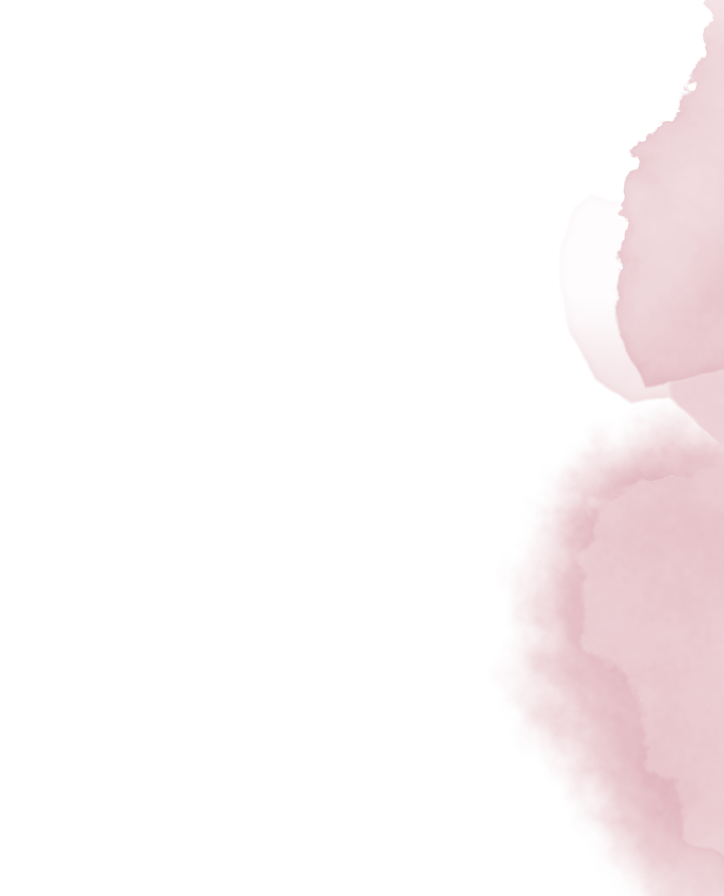
Reproduce this background procedurally as a Shadertoy shader.

```glsl
// Draws soft rose watercolour washes bleeding in from the right of white paper.

const vec3 PAPER = vec3(1.0);
const vec3 ROSE = vec3(0.915, 0.795, 0.815);

// Open outlines, traced from the top down; each wash lies to the right.
const vec2 UPPER_EDGE[9] = vec2[9](
    vec2(0.805, 1.08), vec2(0.783, 0.948), vec2(0.760, 0.896),
    vec2(0.712, 0.837), vec2(0.699, 0.790), vec2(0.682, 0.680),
    vec2(0.690, 0.622), vec2(0.721, 0.563), vec2(0.850, 0.595));
const vec2 BUBBLE_EDGE[9] = vec2[9](
    vec2(0.685, 0.775), vec2(0.660, 0.785), vec2(0.640, 0.770),
    vec2(0.629, 0.727), vec2(0.625, 0.688), vec2(0.638, 0.629),
    vec2(0.664, 0.577), vec2(0.705, 0.548), vec2(0.750, 0.556));
const vec2 LOWER_EDGE[9] = vec2[9](
    vec2(0.900, 0.540), vec2(0.740, 0.535), vec2(0.665, 0.505),
    vec2(0.617, 0.440), vec2(0.590, 0.360), vec2(0.574, 0.260),
    vec2(0.597, 0.170), vec2(0.665, 0.070), vec2(0.720, -0.060));
const vec2 BLOOM_EDGE[9] = vec2[9](
    vec2(0.720, 0.470), vec2(0.660, 0.430), vec2(0.648, 0.330),
    vec2(0.665, 0.260), vec2(0.720, 0.225), vec2(0.722, 0.165),
    vec2(0.742, 0.128), vec2(0.780, 0.065), vec2(0.850, 0.030));

float hash(vec2 p) {
    return fract(sin(dot(p, vec2(127.1, 311.7))) * 43758.5453);
}

float noise(vec2 p) {
    vec2 i = floor(p), f = fract(p);
    f = f * f * (3.0 - 2.0 * f);
    return mix(mix(hash(i), hash(i + vec2(1, 0)), f.x),
               mix(hash(i + vec2(0, 1)), hash(i + vec2(1, 1)), f.x), f.y);
}

// Layered noise, centred on zero.
float fbm(vec2 p) {
    float sum = 0.0, amp = 0.5;
    for (int i = 0; i < 5; i++) {
        sum += amp * (noise(p) - 0.5);
        p = mat2(1.6, 1.2, -1.2, 1.6) * p + 7.3;
        amp *= 0.5;
    }
    return sum;
}

// Signed distance to an outline, positive on its right.
float outlineDistance(vec2 p, vec2 pts[9]) {
    float dist = 10.0, side = -1.0;
    for (int i = 0; i < 8; i++) {
        vec2 a = pts[i], e = pts[i + 1] - a, w = p - a;
        dist = min(dist, length(w - e * clamp(dot(w, e) / dot(e, e), 0.0, 1.0)));
        bool spans = (a.y > p.y) != (pts[i + 1].y > p.y);
        if (spans && w.x > e.x * w.y / e.y) side = -side;
    }
    return side * dist;
}

vec2 wobble(vec2 p, float scale, float amount) {
    return p + amount * vec2(fbm(p * scale), fbm(p * scale + 31.7));
}

float rim(float d, float width) {
    return exp(-abs(d) / width);
}

float upperWash(vec2 p, float d, float aa) {
    float body = smoothstep(-aa, aa + 0.004, d);
    float shade = smoothstep(-0.04, 0.08, 0.64 + 1.1 * (p.x - 0.716) - p.y);
    float top = smoothstep(0.83, 0.90, p.y);
    float tone = 0.66 + 0.34 * shade + 0.12 * top + 0.5 * fbm(p * 9.0);
    float edge = 0.32 * rim(d, 0.009) + 0.12 * rim(d, 0.025);
    return body * (tone + edge * (1.0 - 0.5 * top)) * (1.0 - 0.3 * smoothstep(0.94, 1.0, p.y));
}

float bubbleWash(vec2 p, float d, float aa) {
    float body = smoothstep(-aa, aa + 0.003, d);
    float pool = smoothstep(0.68, 0.56, p.y);
    return body * (0.05 + 0.42 * pool + (0.16 + 0.22 * pool) * rim(d, 0.004));
}

float lowerWash(vec2 p, float d, float bloom, float aa) {
    float grain = fbm(p * 45.0);
    float body = smoothstep(-0.025, 0.075, d + 0.05 * fbm(p * 14.0) + 0.035 * grain);
    float outside = smoothstep(aa + 0.004, -aa - 0.004, bloom);
    float pigment = 0.93 + 0.3 * outside * exp(-max(-bloom, 0.0) / 0.045);
    pigment += 0.15 * exp(-40.0 * dot(p - vec2(0.75, 0.475), p - vec2(0.75, 0.475)));
    pigment -= 0.2 * smoothstep(0.08, 0.0, p.y) * smoothstep(0.70, 0.78, p.x);
    // Small dried ring along the lower left
    vec2 q = p - vec2(0.690, 0.125);
    float arc = smoothstep(0.03, -0.01, q.x) * smoothstep(0.02, -0.01, q.y);
    pigment += 0.22 * arc * rim(length(q) - 0.043, 0.003);
    return body * (pigment + 0.4 * fbm(p * 8.0) + 0.12 * grain);
}

void mainImage(out vec4 fragColor, in vec2 fragCoord) {
    vec2 p = fragCoord / iResolution.xy * vec2(0.81, 1.0);
    float aa = 1.0 / iResolution.y;

    // Ragged edges grow towards the top of the upper wash
    float ragged = smoothstep(0.62, 0.74, p.y);
    float upper = outlineDistance(wobble(p, 55.0, mix(0.006, 0.042, ragged)), UPPER_EDGE);
    float bubble = outlineDistance(wobble(p, 25.0, 0.008), BUBBLE_EDGE);
    float lower = outlineDistance(p, LOWER_EDGE);
    float bloom = outlineDistance(wobble(p, 32.0, 0.05), BLOOM_EDGE);

    // Overlapping layers of pigment
    float overlap = smoothstep(0.0, 0.006, upper);
    float lobeEdge = 0.66 * (p.x - 0.745) + 0.75 * (p.y - 0.555) + 0.008 * fbm(p * 25.0);
    float lobe = 0.85 * smoothstep(-aa, 0.006, lobeEdge) * smoothstep(0.61, 0.59, p.y);
    lobe *= smoothstep(0.735, 0.755, p.x);
    float under = max(max(bubbleWash(p, bubble, aa), lobe), lowerWash(p, lower, bloom, aa));
    float pigment = mix(under, upperWash(p, upper, aa), overlap);

    // Fine paper tooth
    pigment *= 1.0 + 0.12 * fbm(p * 130.0);
    fragColor = vec4(mix(PAPER, ROSE, clamp(pigment, 0.0, 1.4)), 1.0);
}
```
